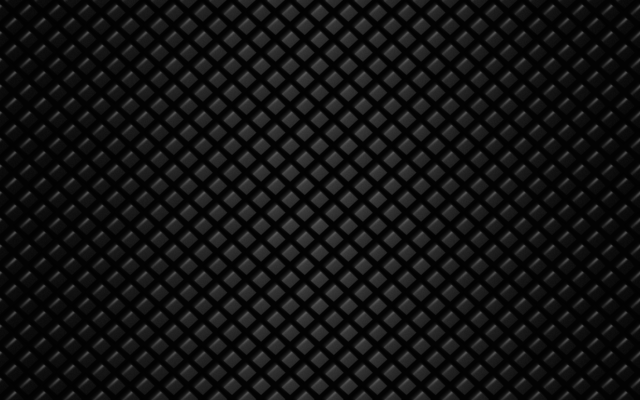
This pattern is drawn by a WebGL 1 fragment shader. Its source:

```glsl
precision highp float;

uniform vec2 u_resolution;

const vec2 REPEATS = vec2(22.0, 15.0);      // studs across and down
const vec2 FACE_CENTER = vec2(0.62, 0.51);  // flat top inside its cell
const vec2 FACE_HALF = vec2(0.29, 0.34);
const float BEVEL_START = 0.06;             // foot of the upper-left slope
const float EDGE_SOFTNESS = 0.045;
const float RIDGE_WIDTH = 0.075;
const float GROOVE_TONE = 0.010;
const float FACE_TONE_CENTER = 0.215;
const float FACE_TONE_SIDE = 0.045;
const float BEVEL_TONE = 0.135;
const float RIDGE_TONE = 0.18;
const float STUD_VARIATION = 0.12;
const float GRAIN = 0.012;

float hash(vec2 p) {
  return fract(sin(dot(p, vec2(127.1, 311.7))) * 43758.5453);
}

// Soft band that is one between lo and hi
float band(float x, float lo, float hi, float soft) {
  return smoothstep(lo - soft, lo + soft, x)
       * (1.0 - smoothstep(hi - soft, hi + soft, x));
}

void main() {
  vec2 uv = gl_FragCoord.xy / u_resolution;

  // Diagonal lattice: x runs down-right, y runs up-right
  vec2 grid = (uv - 0.5) * REPEATS;
  vec2 lattice = vec2(grid.x - grid.y, grid.x + grid.y) + FACE_CENTER;
  vec2 id = floor(lattice);
  vec2 cell = lattice - id;

  float pixel = length(REPEATS / u_resolution);
  float soft = max(EDGE_SOFTNESS, 0.75 * pixel);
  vec2 lo = FACE_CENTER - FACE_HALF;
  vec2 hi = FACE_CENTER + FACE_HALF;

  // Light is strongest along the vertical middle
  float sideways = abs(uv.x - 0.5) * 2.0;
  float light = 1.0 - smoothstep(0.0, 1.0, sideways);
  light *= 1.0 - 0.15 * abs(uv.y - 0.5) * 2.0;

  // Flat top, shaded away from its lit upper-left edge
  float along = band(cell.y, lo.y, hi.y, soft);
  float face = band(cell.x, lo.x, hi.x, soft) * along;
  float across = clamp((cell.x - lo.x) / (hi.x - lo.x), 0.0, 1.0);
  float faceTone = mix(FACE_TONE_SIDE, FACE_TONE_CENTER, light);
  faceTone *= mix(1.1, 0.8, across);

  // Rounded slope climbing from the groove to the ridge
  float rise = smoothstep(BEVEL_START, lo.x + 0.04, cell.x);
  float slope = rise * (1.0 - smoothstep(lo.x, hi.x, cell.x));
  slope *= smoothstep(0.02, lo.y + 0.14, cell.y)
         * (1.0 - smoothstep(hi.y - 0.05, 0.96, cell.y));

  // Bright ridge, brightest towards the upper corner
  float ridgeWidth = max(RIDGE_WIDTH, 0.8 * pixel);
  float ridgeOffset = (cell.x - lo.x - 0.03) / ridgeWidth;
  float ridge = exp(-ridgeOffset * ridgeOffset) * along;
  ridge *= mix(0.35, 1.0, smoothstep(lo.y, hi.y, cell.y));
  float ridgeTone = RIDGE_TONE * mix(1.35, 0.55, light);

  float slopeTone = BEVEL_TONE * mix(0.35, 1.0, light);
  float tone = mix(GROOVE_TONE + slopeTone * slope, faceTone, face);
  tone += ridgeTone * ridge;

  // Small differences between studs and faint surface grain
  tone *= 1.0 + STUD_VARIATION * (hash(id) - 0.5);
  vec2 speck = floor(cell * 16.0) + id * 16.0;
  tone += GRAIN * (hash(speck) - 0.5) * face;

  gl_FragColor = vec4(vec3(clamp(tone, 0.0, 1.0)), 1.0);
}
```
